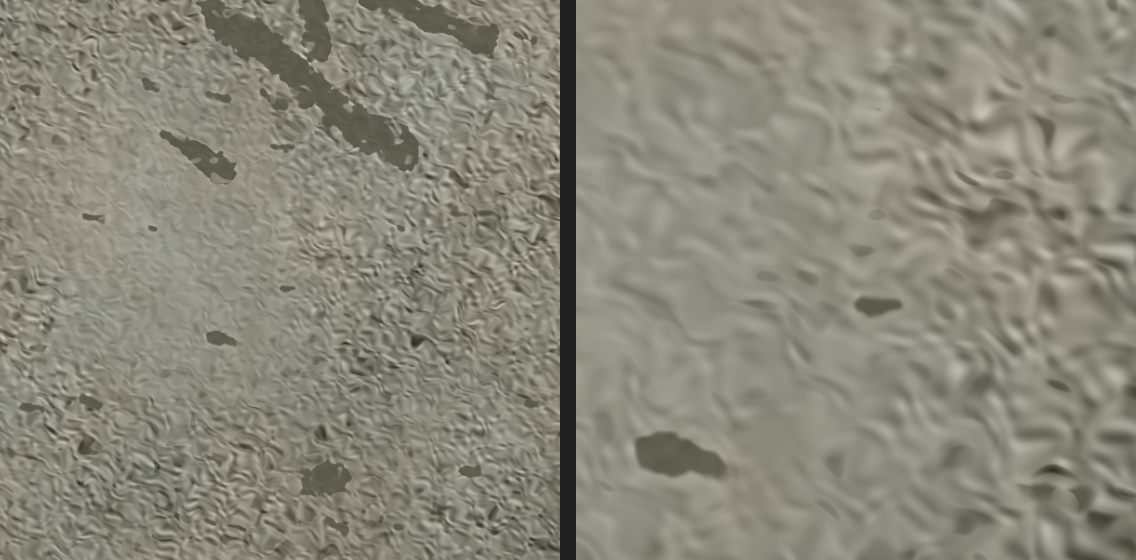
Left, the full canvas; right, a detail of the centre.
This texture is drawn by a WebGL 2 fragment shader. Its source:

```glsl
#version 300 es
precision highp float;
// Weathered concrete: a pale worn area amid rough grain, with short slanted pits,
// small chips and a few dark, ragged streaks where the surface layer is gone.
// Built from layered value noise, an embossed grain and warped capsule distances.

uniform vec2 u_resolution;
out vec4 fragColor;

const float WORN_TONE = 0.605;             // brightness of the smooth area
const float ROUGH_TONE = 0.553;            // brightness of the rough area
const float SCAR_TONE = 0.372;             // brightness of the bare streaks
const vec3 TONE_SHIFT = vec3(0.0, -0.01, -0.06);
const vec3 STAIN_TINT = vec3(0.035, -0.005, -0.02);
const vec2 WORN_CENTRE = vec2(0.31, 0.58);
const vec2 GRAIN_SCALE = vec2(88.0, 132.0);
const vec2 PIT_SCALE = vec2(50.0, 96.0);
const float GRAIN_SLANT = -0.4;
const float GRAIN_DEPTH = 0.15;
const float RELIEF_DEPTH = 0.17;
const float PIT_DEPTH = 0.15;
const float CHIP_CELLS = 9.0;
const float CHIP_SHARE = 0.3;
const float EDGE = 0.0025;                 // softness of scar edges

float hash(vec2 p) {
    return fract(sin(dot(p, vec2(127.1, 311.7))) * 43758.5453);
}

float noise(vec2 p) {
    vec2 i = floor(p), f = fract(p);
    f = f * f * (3.0 - 2.0 * f);
    return mix(mix(hash(i), hash(i + vec2(1, 0)), f.x),
               mix(hash(i + vec2(0, 1)), hash(i + vec2(1, 1)), f.x), f.y);
}

float fbm(vec2 p) {
    float sum = 0.0, amp = 0.533;
    for (int i = 0; i < 4; i++) {
        sum += amp * noise(p);
        p = mat2(1.6, 1.2, -1.2, 1.6) * p + 7.3;
        amp *= 0.5;
    }
    return sum;
}

vec2 rotate(vec2 p, float a) {
    float c = cos(a), s = sin(a);
    return vec2(c * p.x + s * p.y, c * p.y - s * p.x);
}

// Distance to a capsule lying along the given angle
float capsule(vec2 p, float angle, float halfLength, float radius) {
    p = rotate(p, angle);
    p.x -= clamp(p.x, -halfLength, halfLength);
    return length(p) - radius;
}

// Large streaks in a slanted row, a branch and a lone spot
float streaks(vec2 p) {
    float d = 1.0;
    for (int i = 0; i < 3; i++) {
        float k = float(i), bulge = sin(k * 1.571);
        vec2 centre = vec2(0.345, 0.725) + k * vec2(0.21, 0.122);
        float angle = -0.56 - 0.17 * bulge + 0.09 * k;
        d = min(d, capsule(p - centre, angle, 0.06 + 0.12 * bulge + 0.025 * k,
                           0.014 + 0.012 * bulge + 0.004 * k));
    }
    d = min(d, capsule(p - vec2(0.56, 0.96), -1.4, 0.06, 0.02));
    return min(d, capsule(p - vec2(0.57, 0.145), 0.3, 0.018, 0.029));
}

// Small chips, at most one in each cell of a grid
float chips(vec2 p) {
    vec2 cell = floor(p * CHIP_CELLS);
    vec2 jitter = vec2(hash(cell + 3.1), hash(cell + 8.7));
    vec2 local = fract(p * CHIP_CELLS) - mix(vec2(0.35), vec2(0.65), jitter);
    float size = hash(cell + 5.9);
    float d = capsule(local, -0.6 + 0.7 * jitter.x, 0.05 + 0.13 * size, 0.02 + 0.06 * size * size);
    return hash(cell) < CHIP_SHARE ? d / CHIP_CELLS : 1.0;
}

void main() {
    vec2 p = gl_FragCoord.xy / u_resolution.y;

    // Worn and rough zones
    float cloud = fbm(p * 5.0 + 2.0);
    vec2 offset = rotate(p - WORN_CENTRE, 2.0) * vec2(1.0, 1.25);
    float rough = smoothstep(0.12, 0.42, length(offset) + 0.3 * (cloud - 0.5));
    float tone = mix(WORN_TONE, ROUGH_TONE, rough) + 0.13 * (cloud - 0.5);
    tone -= 0.035 * smoothstep(0.4, 0.0, p.y);

    // Slanted grain with lit and shaded sides
    vec2 warp = vec2(noise(p * 42.0), noise(p * 42.0 + 31.0)) - 0.5;
    vec2 q = rotate(p + 0.016 * warp, GRAIN_SLANT);
    float grain = noise(q * GRAIN_SCALE);
    float relief = grain - noise(q * GRAIN_SCALE + vec2(0.25, 0.6));
    float pit = smoothstep(0.7, 0.92, noise(q * PIT_SCALE + 17.0));
    float strength = mix(0.4, 1.0, rough) * mix(0.7, 1.3, noise(p * 13.0));
    tone += strength * (GRAIN_DEPTH * (grain - 0.5) + RELIEF_DEPTH * relief - PIT_DEPTH * pit);

    // Ragged scars with pale flecks inside and a pale rim
    float ragged = 0.05 * (fbm(p * 26.0) - 0.5) + 0.01 * (grain - 0.5);
    float d = min(streaks(p) + ragged, chips(p) + 0.5 * ragged);
    float fleck = smoothstep(0.74, 0.86, noise(q * vec2(46.0, 62.0) + 5.0));
    float scar = smoothstep(EDGE, -EDGE, d) * (1.0 - 0.75 * fleck);
    float rim = smoothstep(0.005, 0.0, abs(d - 0.004));
    tone += 0.035 * rim;
    tone = mix(tone, SCAR_TONE + 0.05 * (grain - 0.5), scar);

    // Warm and cool stains
    float stain = (fbm(p * 7.0 + 40.0) - 0.5) * (1.0 - scar);
    fragColor = vec4(clamp(tone + TONE_SHIFT + STAIN_TINT * stain, 0.0, 1.0), 1.0);
}
```
